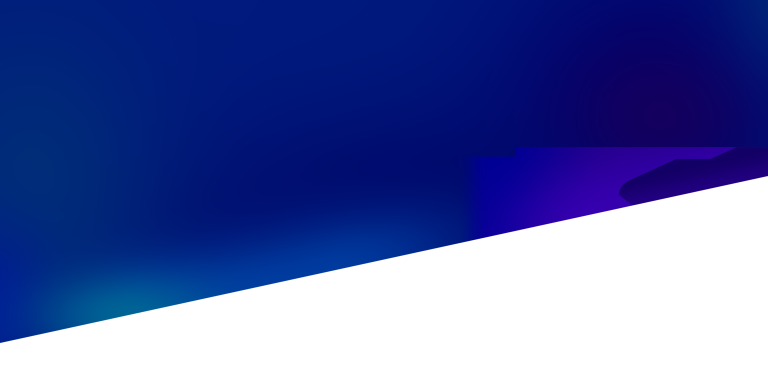
A Shadertoy shader for this background:

```glsl
// Deep blue gradient with teal and violet glows above a slanted white base.

// Layout, in units of the canvas height (x spans 0 to 2)
const float EDGE_START = 0.1068;
const float EDGE_SLOPE = 0.2174;
const float PANEL_LEFT = 1.222;
const float PANEL_TOP = 0.617;
const float PANEL_STEP_X = 1.345;
const float PANEL_STEP_DROP = 0.025;
const float SHADE_LEFT = 1.612;
const float SHADE_RADIUS = 0.025;

// Colours
const vec3 WHITE = vec3(1.0);
const vec3 BLUE = vec3(0.0, 0.10, 0.49);
const vec3 SEA_BLUE = vec3(0.0, 0.175, 0.47);
const vec3 BRIGHT_BLUE = vec3(0.0, 0.11, 0.58);
const vec3 DARK_BLUE = vec3(0.0, 0.035, 0.42);
const vec3 NAVY = vec3(0.0, 0.0, 0.42);
const vec3 PLUM = vec3(0.075, 0.0, 0.37);
const vec3 AZURE = vec3(0.0, 0.23, 0.62);
const vec3 TEAL = vec3(0.0, 0.41, 0.58);
const vec3 PANEL_BLUE = vec3(0.0, 0.0, 0.58);
const vec3 PANEL_VIOLET = vec3(0.14, 0.0, 0.54);
const vec3 PANEL_GLOW = vec3(0.22, 0.0, 0.70);
const vec3 SHADE_DARK = vec3(0.075, 0.0, 0.40);
const vec3 SHADE_LIGHT = vec3(0.13, 0.0, 0.50);

// Soft elliptical falloff, one at the centre
float glow(vec2 p, vec2 center, vec2 radius) {
    vec2 q = (p - center) / radius;
    return exp(-dot(q, q));
}

// Antialiased coverage of the inside of a signed distance
float fill(float dist, float pixel) {
    return 1.0 - smoothstep(-0.7 * pixel, 0.7 * pixel, dist);
}

// Signed distance to the rounded shade with a stepped upper rim
float shadeDistance(vec2 p) {
    float rim = min(0.518 + 0.455 * (p.x - SHADE_LEFT), 0.586);
    rim += 0.45 * max(p.x - 1.85, 0.0);
    float left = SHADE_LEFT + 1.3 * max(0.492 - p.y, 0.0);
    vec2 q = vec2(left - p.x, p.y - rim) + SHADE_RADIUS;
    return length(max(q, 0.0)) + min(max(q.x, q.y), 0.0) - SHADE_RADIUS;
}

// Layered glows; height is the distance above the slanted edge
vec3 backdrop(vec2 p, float height) {
    vec3 color = BLUE;
    color = mix(color, DARK_BLUE, 0.95 * glow(p, vec2(1.12, 0.50), vec2(0.62, 0.24)));
    color = mix(color, DARK_BLUE, 0.5 * glow(p, vec2(0.55, 0.40), vec2(0.30, 0.14)));
    color = mix(color, SEA_BLUE, glow(p, vec2(0.08, 0.52), vec2(0.32, 0.42)));
    color = mix(color, BRIGHT_BLUE, glow(p, vec2(-0.02, 0.20), vec2(0.15, 0.20)));
    color = mix(color, NAVY, glow(p, vec2(1.70, 0.74), vec2(0.42, 0.42)));
    color = mix(color, PLUM, glow(p, vec2(1.72, 0.70), vec2(0.24, 0.20)));
    color = mix(color, SEA_BLUE, 0.7 * glow(p, vec2(2.05, 1.02), vec2(0.16, 0.22)));

    // Light rising from the slanted edge
    float span = smoothstep(0.05, 0.40, p.x) * (1.0 - smoothstep(0.85, 1.40, p.x));
    color = mix(color, AZURE, span * exp(-pow(height / 0.13, 2.0)));
    return mix(color, TEAL, 0.9 * glow(p, vec2(0.33, 0.18), vec2(0.22, 0.10)));
}

// Violet panel, brightest near the slanted edge
vec3 panelColor(vec2 p, float height) {
    vec3 color = mix(PANEL_BLUE, PANEL_VIOLET, smoothstep(1.30, 1.62, p.x));
    float light = smoothstep(0.22, 0.0, height) * smoothstep(1.15, 1.55, p.x);
    return mix(color, PANEL_GLOW, 0.9 * light);
}

void mainImage(out vec4 fragColor, in vec2 fragCoord) {
    vec2 p = fragCoord / iResolution.y;
    float pixel = 1.0 / iResolution.y;
    float height = p.y - EDGE_START - EDGE_SLOPE * p.x;
    vec3 color = backdrop(p, height);

    // Panel with a soft left side and a stepped top
    float top = PANEL_TOP - PANEL_STEP_DROP * (1.0 - step(PANEL_STEP_X, p.x));
    float side = smoothstep(-0.03, 0.05, p.x - PANEL_LEFT);
    float panel = side * fill(p.y - top, pixel);
    color = mix(color, panelColor(p, height), panel);

    // Dark shade lying over the right of the panel
    vec3 shade = mix(SHADE_LIGHT, SHADE_DARK, smoothstep(0.0, 0.07, height));
    float shadeMask = fill(shadeDistance(p), pixel) * fill(p.y - PANEL_TOP, pixel);
    color = mix(color, shade, shadeMask);

    // White base below the slanted edge
    float edgeDistance = height / sqrt(1.0 + EDGE_SLOPE * EDGE_SLOPE);
    color = mix(color, WHITE, fill(edgeDistance, pixel));
    fragColor = vec4(color, 1.0);
}
```
